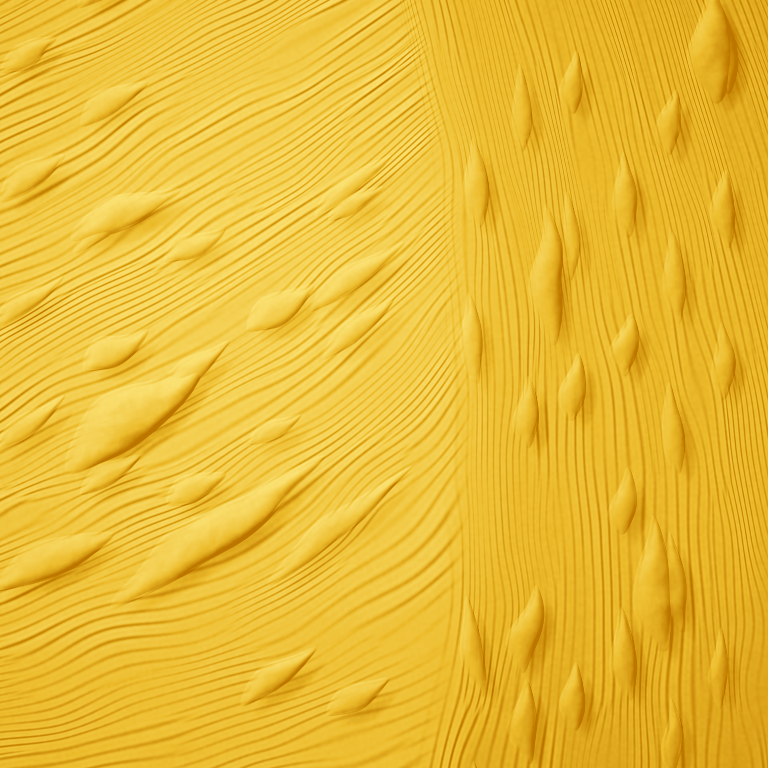
Write a three.js fragment shader that draws this texture.

```glsl
// Yellow sculpted relief: combed ridges meeting at a curved seam, with raised leaf-shaped lumps.
#define LIGHT vec2(-0.707, 0.707)
#define LEFT_RIDGES 60.0
#define RIGHT_RIDGES 62.0
#define RIDGE_HEIGHT 0.0048
#define LUMP_LIFT 0.75
#define LEFT_ANGLE 0.64
#define RIGHT_ANGLE 1.63
#define RELIEF_GAIN 0.36
#define SHADOW_GAIN 21.0
#define SHADE vec3(0.79, 0.54, 0.03)
#define BASE vec3(0.925, 0.735, 0.17)
#define SHINE vec3(0.97, 0.85, 0.39)

varying vec2 vUv;

float hash(vec2 p) {
  vec3 q = fract(p.xyx * 0.1031);
  q += dot(q, q.yzx + 33.33);
  return fract((q.x + q.y) * q.z);
}
float noise(vec2 p) {
  vec2 i = floor(p), f = fract(p), e = vec2(1.0, 0.0);
  f = f * f * (3.0 - 2.0 * f);
  return mix(mix(hash(i), hash(i + e.xy), f.x), mix(hash(i + e.yx), hash(i + e.xx), f.x), f.y);
}
float seam(float y) { return 0.605 - 0.22 * (y - 0.45) * (y - 0.45); }

// Wide slope towards the light, narrow crease behind it
float crest(float turns) {
  float a = 6.2832 * turns;
  return 0.5 + 0.5 * cos(a + 0.65 * cos(a));
}
// Wavering ridges that fade into a finer set, so that lines seem to fork
float ridges(float across, float along, float count) {
  float w = across * count + 1.5 * noise(vec2(along * 5.0, across * 8.0));
  w += 1.1 * noise(vec2(along * 10.0, across * 24.0));
  float fork = smoothstep(0.42, 0.6, noise(vec2(along * 7.0 + 7.0, across * 22.0)));
  float strength = 0.2 + 1.2 * noise(vec2(along * 9.0, across * 32.0 + 31.0));
  return strength * mix(crest(w), 0.65 * crest(w * 1.62), fork);
}
float combed(vec2 p) {
  float slope = 0.19 + 0.5 * p.y * (1.65 - p.y);
  float bend = 0.6 * pow(max(p.x, 0.0), 4.0) * smoothstep(0.0, 0.7, p.y);
  float left = ridges(p.y - p.x * slope - bend + 2.0, 0.85 * p.x + 0.5 * p.y, LEFT_RIDGES);
  float offset = p.x - seam(p.y);
  float right = ridges(3.0 - offset * (1.0 + 0.6 * p.y), p.y, RIGHT_RIDGES);
  return RIDGE_HEIGHT * mix(left, 0.75 * right, smoothstep(-0.03, 0.015, offset));
}

// Tapered dome, pointed at its far end and softer on the lit side
float leaf(vec2 p, float x, float y, float reach, float girth, float angle) {
  vec2 axis = vec2(cos(angle), sin(angle)), d = p - vec2(x, y);
  vec2 q = vec2(dot(d, axis) / reach, dot(d, vec2(-axis.y, axis.x)) / girth);
  q.y += 0.14 * sin(2.5 * q.x);
  q.y /= mix(1.0, 0.45, smoothstep(-0.3, 1.0, q.x)) * mix(0.75, 1.0, smoothstep(-1.0, -0.3, q.x));
  float lit = smoothstep(-0.3, 0.6, q.y);
  q.y *= mix(1.12, 0.8, lit);
  float dome = max(0.0, 1.0 - dot(q, q));
  return LUMP_LIFT * girth * dome * mix(1.5 - 0.5 * dome, 0.6 + 0.4 * dome, lit);
}
// Places free of small leaves, on either side of the seam
bool bare(vec2 c) {
  bool top = distance(c, vec2(0.35, 0.95)) < 0.2;
  bool centre = abs(c.x - 0.43) < 0.08 && abs(c.y - 0.33) < 0.09;
  if (c.x < 0.55) return top || centre || c.y < 0.42 - 0.85 * c.x;
  bool gap = abs(c.y - 0.31) < 0.07 && abs(c.x - 0.82) > 0.06;
  return gap || c.y > 0.945 || distance(c, vec2(0.7, 0.66)) < 0.04;
}
// Staggered columns of slightly jittered leaves
float scatter(vec2 p, vec2 origin, vec2 pitch, float columns, float turn, vec2 size, float angle) {
  float h = 0.0, nearest = floor((p.x - origin.x) / pitch.x + 0.5);
  for (int i = -1; i <= 1; i++) {
    float k = nearest + float(i);
    if (k < 0.0 || k >= columns) continue;
    float start = origin.y + 0.3 * pitch.y * cos(turn * k);
    float row = floor((p.y - start) / pitch.y + 0.5);
    for (int j = -1; j <= 1; j++) {
      vec2 id = vec2(k, row + float(j));
      vec2 c = vec2(origin.x + k * pitch.x, start + id.y * pitch.y);
      if (bare(c)) continue;
      float a = hash(id + 40.0 * turn), b = hash(id + 71.0);
      vec2 s = size * (0.75 + 0.5 * vec2(b, a));
      h = max(h, leaf(p, c.x + 0.01 * (a - 0.5), c.y, s.x, s.y, angle + 0.2 * (b - 0.5)));
    }
  }
  return h;
}
float lumps(vec2 p) {
  float rough = noise(p * 38.0) + 0.5 * noise(p * 85.0);
  p += 0.009 * (vec2(noise(p * 19.0), noise(p * 19.0 + 50.0)) - 0.5);
  float h = scatter(p, vec2(0.04, 0.08), vec2(0.107, 0.16), 5.0, 1.9, vec2(0.054, 0.0165), LEFT_ANGLE);
  h = max(h, scatter(p, vec2(0.618, 0.1), vec2(0.065, 0.2), 6.0, 2.3, vec2(0.054, 0.0155), RIGHT_ANGLE));
  // Dominant swells
  h = max(h, leaf(p, 0.18, 0.46, 0.118, 0.036, 0.7));
  h = max(h, leaf(p, 0.287, 0.307, 0.172, 0.029, LEFT_ANGLE));
  h = max(h, leaf(p, 0.443, 0.315, 0.122, 0.016, 0.68));
  h = max(h, leaf(p, 0.07, 0.27, 0.09, 0.024, 0.45));
  h = max(h, leaf(p, 0.165, 0.72, 0.08, 0.023, 0.45));
  h = max(h, leaf(p, 0.465, 0.64, 0.078, 0.016, LEFT_ANGLE));
  h = max(h, leaf(p, 0.46, 0.755, 0.066, 0.014, 0.7));
  h = max(h, leaf(p, 0.716, 0.64, 0.093, 0.022, RIGHT_ANGLE));
  h = max(h, leaf(p, 0.857, 0.24, 0.088, 0.026, 1.7));
  h = max(h, leaf(p, 0.932, 0.94, 0.075, 0.03, RIGHT_ANGLE));
  h = max(h, leaf(p, 0.69, 0.18, 0.06, 0.02, 1.45));
  return h * (0.8 + 0.27 * rough);
}
float relief(vec2 p) {
  float h = lumps(p);
  return h + combed(p) * (1.0 - 0.93 * smoothstep(0.0, 0.006, h));
}

void main() {
  vec2 p = vUv, reach = LIGHT * 0.001, glow = p - vec2(0.3, 0.68), middle = p - 0.5;
  float facing = (relief(p - reach) - relief(p + reach)) / 0.002;
  float shadow = max(0.0, lumps(p + LIGHT * 0.022) - lumps(p));
  // Broad light: warm left field, quieter right field, dim corners
  float tone = mix(0.62, 0.44, smoothstep(-0.05, 0.07, p.x - seam(p.y)));
  tone += 0.22 * exp(-6.0 * dot(glow, glow)) - 0.5 * pow(dot(middle, middle), 1.5);
  tone += RELIEF_GAIN * facing - SHADOW_GAIN * shadow - 0.07 * smoothstep(0.35, 0.0, p.y);
  tone = clamp(tone + 0.07 * (noise(p * 240.0) - 0.5), -0.2, 1.12);
  vec3 colour = tone < 0.5 ? mix(SHADE, BASE, tone * 2.0) : mix(BASE, SHINE, tone * 2.0 - 1.0);
  gl_FragColor = vec4(max(colour, 0.0), 1.0);
}
```
